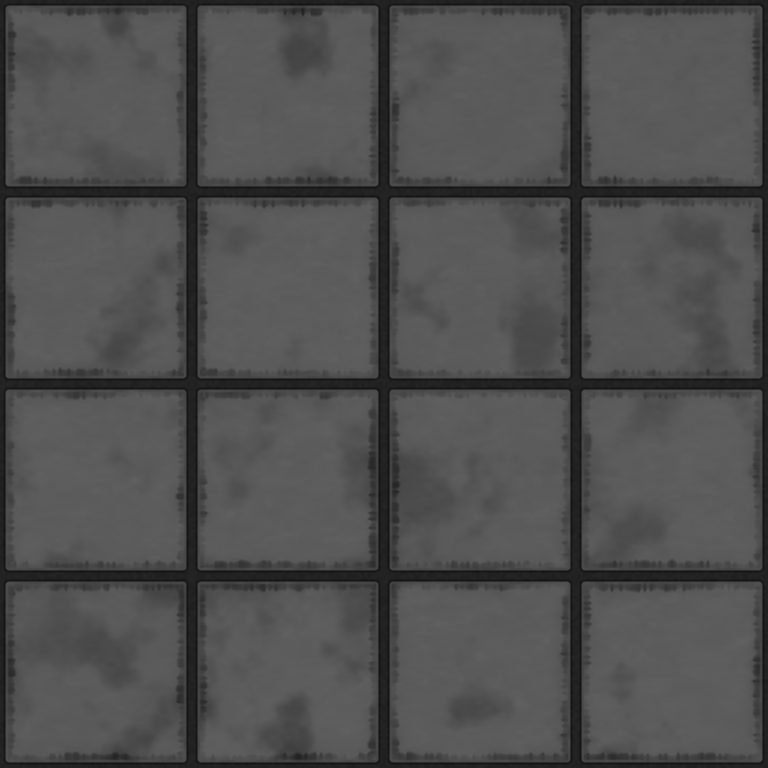
Write a Shadertoy shader that draws this texture.

```glsl
const float TILES = 4.0;            // repeats across and down
const float GROUT_HALF = 0.029;     // half joint width, in tile units
const float CORNER = 0.018;         // corner radius, in tile units
const float RIM_WIDTH = 0.007;      // pale line along the tile edge
const float FRAY_MIN = 0.030;       // reach of the worn edge strokes
const float FRAY_MAX = 0.062;
const float STROKES = 256.0;        // edge strokes across the canvas
const float FACE_GREY = 0.358;
const float RIM_GREY = 0.325;
const float GROUT_GREY = 0.133;
const float GROUT_EDGE_GREY = 0.085;
const float STAIN_DEPTH = 0.100;
const float FRAY_DEPTH = 0.125;
const float GRAIN_DEPTH = 0.022;

float hash(vec2 cell, float seed) {
    uvec2 c = uvec2(ivec2(cell));
    uint h = c.x * 1597u + c.y * 51749u + uint(int(seed)) * 7919u;
    h = (h ^ (h >> 15)) * 739397u;
    h = (h ^ (h >> 13)) * 277803u;
    h ^= h >> 16;
    return float(h & 65535u) / 65535.0;
}

// Value noise that wraps after "period" cells over the canvas
float noise(vec2 uv, vec2 period, float seed) {
    vec2 p = uv * period;
    vec2 i = floor(p), f = fract(p);
    f = f * f * (3.0 - 2.0 * f);
    vec2 a = mod(i, period), b = mod(i + 1.0, period);
    return mix(mix(hash(a, seed), hash(vec2(b.x, a.y), seed), f.x),
               mix(hash(vec2(a.x, b.y), seed), hash(b, seed), f.x), f.y);
}

float fbm(vec2 uv, vec2 period, float seed) {
    float sum = 0.0, weight = 0.5;
    for (int k = 0; k < 4; k++) {
        sum += weight * noise(uv, period, seed + float(k));
        period *= 2.0;
        weight *= 0.5;
    }
    return sum / 0.9375;
}

float roundedBox(vec2 p, float halfSize, float radius) {
    vec2 q = abs(p) - halfSize + radius;
    return length(max(q, 0.0)) + min(max(q.x, q.y), 0.0) - radius;
}

// Ragged dark strokes at right angles to one pair of tile edges
float fray(float inset, float along, float side, float patchiness, float aa) {
    float stroke = noise(vec2(along, 0.0), vec2(STROKES, 1.0), side);
    float reach = mix(FRAY_MIN, FRAY_MAX, 0.6 * stroke + 0.4 * patchiness);
    float band = 1.0 - smoothstep(reach - 0.012 - aa, reach + aa, inset);
    return band * mix(0.45, 1.0, stroke) * mix(0.35, 1.1, patchiness);
}

void mainImage(out vec4 fragColor, in vec2 fragCoord) {
    vec2 uv = fragCoord / iResolution.xy;
    float aa = TILES / min(iResolution.x, iResolution.y);
    vec2 tile = floor(uv * TILES);
    vec2 p = fract(uv * TILES) - 0.5;
    float d = roundedBox(p, 0.5 - GROUT_HALF, CORNER);
    vec2 inset = 0.5 - GROUT_HALF - abs(p);

    // Face: soft stains of uneven strength and smeared grain
    float tileTone = hash(tile, 3.0) - 0.5;
    float stain = smoothstep(0.52, 0.82, fbm(uv, vec2(13.0), 11.0));
    stain *= mix(0.35, 1.0, noise(uv, vec2(5.0), 21.0));
    float smear = fbm(uv, vec2(28.0, 48.0), 31.0) - 0.5;
    float grain = noise(uv, vec2(90.0, 200.0), 41.0) - 0.5;
    float scuff = smoothstep(0.62, 0.85, fbm(uv, vec2(40.0, 64.0), 45.0));
    float face = FACE_GREY + 0.010 * tileTone - STAIN_DEPTH * stain;
    face += GRAIN_DEPTH * (smear + 0.35 * grain + 0.5 * scuff);

    // Worn edges: strokes run inward from all four sides
    vec2 sides = 50.0 + 4.0 * tile + 2.0 * step(0.0, p);
    float patchiness = smoothstep(0.2, 0.8, fbm(uv, vec2(20.0), 71.0));
    float wear = max(fray(inset.x, uv.y, sides.x, patchiness, aa),
                     fray(inset.y, uv.x, sides.y + 40.0, patchiness, aa));
    float shade = 1.0 - smoothstep(0.0, 0.13, -d);
    face -= FRAY_DEPTH * wear + 0.035 * shade * patchiness;

    // Pale rim, broken in places
    float rim = 1.0 - smoothstep(RIM_WIDTH, RIM_WIDTH + 0.008 + aa, -d);
    float rimWear = noise(uv, vec2(64.0), 81.0);
    face = mix(face, RIM_GREY - 0.07 * rimWear, rim * 0.8);

    // Joint: dark at its sides, faintly hatched along the middle
    float middle = smoothstep(0.004, 0.017, d);
    float hatch = noise(uv, vec2(STROKES), 91.0) - 0.5;
    float grout = mix(GROUT_EDGE_GREY, GROUT_GREY, middle) + 0.025 * hatch;

    float cover = smoothstep(-0.003 - 0.5 * aa, 0.003 + 0.5 * aa, d);
    fragColor = vec4(vec3(mix(face, grout, cover)), 1.0);
}
```
